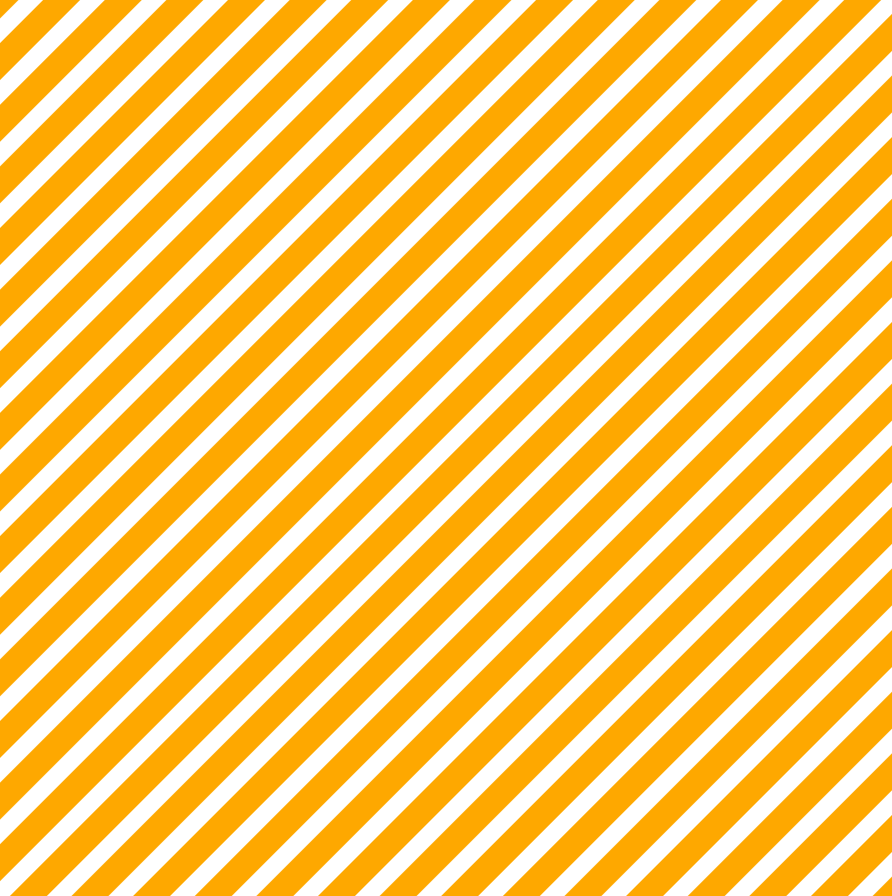
Give the GLSL for this pattern, as a Shadertoy shader.

```glsl
// Diagonal amber stripes on white, rising to the right at 45 degrees.

const vec3 AMBER = vec3(0.995, 0.66, 0.0);
const vec3 WHITE = vec3(1.0);
const float STRIPES_PER_HEIGHT = 14.54;
const float STRIPE_SHARE = 0.6; // amber part of each repeat

// Coverage of a stripe centred on every whole phase value.
float stripeMask(float phase, float share, float softness) {
    float distToCentre = abs(fract(phase + 0.5) - 0.5);
    float edge = distToCentre - 0.5 * share;
    return 1.0 - smoothstep(-0.5 * softness, 0.5 * softness, edge);
}

void mainImage(out vec4 fragColor, in vec2 fragCoord) {
    // Canvas-height units, measured from the top left corner
    vec2 p = vec2(fragCoord.x, iResolution.y - fragCoord.y) / iResolution.y;

    // Phase grows along the diagonal; a stripe is centred on the corner
    float phase = (p.x + p.y) * STRIPES_PER_HEIGHT;
    float pixelPhase = 2.0 * STRIPES_PER_HEIGHT / iResolution.y;

    float stripe = stripeMask(phase, STRIPE_SHARE, pixelPhase);
    fragColor = vec4(mix(WHITE, AMBER, stripe), 1.0);
}
```
